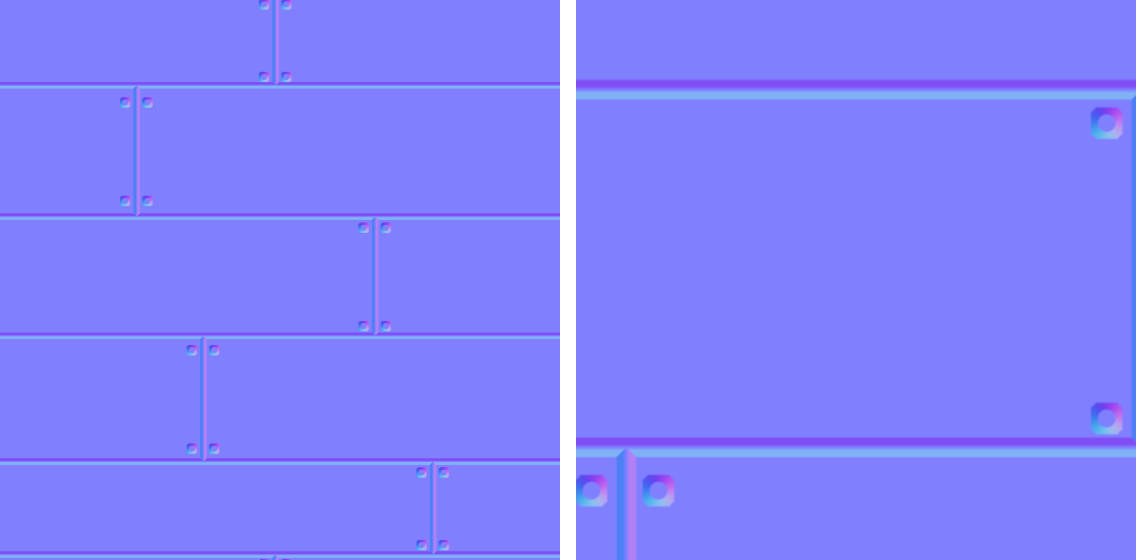
Left: the whole. Right: its middle third, enlarged.
This texture map is drawn by a three.js fragment shader. Its source:

```glsl
// Normal map of riveted metal panels: five staggered courses with bevelled seams.
varying vec2 vUv;

// Height of a course and the x of its vertical joint, on a 512 unit grid.
vec2 course(int i) {
  if (i == 0) return vec2(83.0, 252.0);
  if (i == 1) return vec2(120.0, 125.0);
  if (i == 2) return vec2(109.0, 343.0);
  if (i == 3) return vec2(115.0, 186.0);
  return vec2(85.0, 396.0);
}

// Tilt across a groove, at signed distance d from its centre line.
float grooveTilt(float d) {
  return 0.39 * clamp(d, -1.0, 1.0) * (1.0 - smoothstep(2.5, 3.5, abs(d)));
}

// Tilt of a rivet: a chamfered square with a flat round centre.
vec2 rivetTilt(vec2 q) {
  vec2 a = abs(q);
  float outline = max(max(a.x, a.y), 0.6 * (a.x + a.y));
  float r = length(q);
  float ring = smoothstep(2.2, 3.2, r) * (1.0 - smoothstep(4.3, 5.3, outline));
  return 0.5 * ring * q / max(r, 0.001);
}

void main() {
  // Grid position with y running down; the first course wraps over the edge.
  vec2 p = vec2(vUv.x, 1.0 - vUv.y) * 512.0;
  if (p.y >= 507.0) p.y -= 512.0;

  vec2 tilt = vec2(0.0);
  float top = -5.0;
  for (int i = 0; i < 5; i++) {
    vec2 panel = course(i);
    float bottom = top + panel.x;
    if (p.y >= top && p.y < bottom) {
      // Seam and joint, mitred where they meet.
      float seam = p.y - top < bottom - p.y ? p.y - top : p.y - bottom;
      float joint = p.x - panel.y;
      float nearJoint = smoothstep(-0.5, 0.5, abs(seam) - abs(joint));
      tilt = mix(vec2(0.0, grooveTilt(seam)), vec2(grooveTilt(joint), 0.0), nearJoint);

      // Four rivets around the joint, set wider in tall courses.
      vec2 q = p - vec2(panel.y - 0.4, 0.5 * (top + bottom) + 0.7);
      q -= sign(q) * vec2(10.2, panel.x > 100.0 ? 45.0 : 33.2);
      tilt += rivetTilt(q);
    }
    top = bottom;
  }

  // Encode the unit normal as a colour.
  vec3 normal = vec3(tilt, sqrt(max(1.0 - dot(tilt, tilt), 0.0)));
  gl_FragColor = vec4(normal * 0.5 + 0.5, 1.0);
}
```
